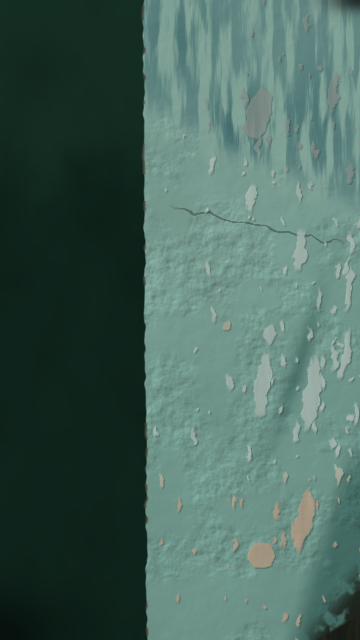
This texture is drawn by a Shadertoy shader. Its source:

```glsl
// Corner of a painted wall: a dark shaded side meets a sunlit teal side with peeling paint.
const vec3 SHADE_HIGH = vec3(.077, .172, .130);
const vec3 SHADE_LOW = vec3(.055, .138, .105);
const vec3 TEAL = vec3(.430, .580, .540);
const vec3 TEAL_LIT = vec3(.505, .635, .590);
const vec3 TEAL_WORN = vec3(.370, .515, .505);
const vec3 STAIN = vec3(.235, .400, .400);
const vec3 PLASTER = vec3(.650, .720, .690);
const vec3 PEACH = vec3(.690, .610, .520);
const vec3 GROUND = vec3(.100, .110, .085);
const float CORNER_X = .2295;     // at the foot, in canvas heights
const float CORNER_LEAN = -.006;
const float SHADOW_SLOPE = .32;
const float CHIP_ROUGHNESS = .016;
const float RELIEF = .12;
// Large bare patches: centre and half size, in canvas heights
const vec4 PATCHES[12] = vec4[12](
    vec4(.423, .479, .008, .014), vec4(.411, .400, .012, .052),
    vec4(.487, .385, .013, .055), vec4(.410, .133, .021, .020),
    vec4(.475, .185, .011, .050), vec4(.470, .608, .008, .033),
    vec4(.402, .820, .020, .042), vec4(.545, .548, .006, .034),
    vec4(.391, .692, .006, .021), vec4(.539, .447, .007, .038),
    vec4(.522, .855, .007, .032), vec4(.354, .492, .007, .009));

float hash(vec2 p) {
    vec3 q = fract(p.xyx * vec3(.1031, .1030, .0973));
    q += dot(q, q.yzx + 33.33);
    return fract((q.x + q.y) * q.z);
}
float noise(vec2 p) {
    vec2 i = floor(p), f = fract(p);
    f = f * f * (3. - 2. * f);
    return mix(mix(hash(i), hash(i + vec2(1, 0)), f.x),
               mix(hash(i + vec2(0, 1)), hash(i + 1.), f.x), f.y);
}
float fbm(vec2 p) {
    float sum = 0., amp = .53;
    for (int i = 0; i < 4; i++, amp *= .5) {
        sum += amp * noise(p);
        p = mat2(1.6, 1.2, -1.2, 1.6) * p + 17.3;
    }
    return sum;
}
float blob(vec2 p, vec2 centre, vec2 size) {
    vec2 d = (p - centre) / size;
    return exp(-dot(d, d));
}
float ellipse(vec2 d, vec2 size) {
    return (length(d / size) - 1.) * min(size.x, size.y);
}
// Distance to bare plaster: large patches, then scattered chips
float peelDistance(vec2 p) {
    vec2 w = p + CHIP_ROUGHNESS * (vec2(fbm(p * 65.), fbm(p * 50. + 40.)) - .5);
    float d = 1.;
    for (int i = 0; i < 12; i++) {
        vec2 q = w - PATCHES[i].xy;
        d = min(d, ellipse(q - vec2(.14 * q.y, 0.), PATCHES[i].zw));
    }
    float chance = mix(.07, .27, smoothstep(.26, .52, p.x)) * (1. - .8 * smoothstep(.88, .96, p.y));
    for (int k = 0; k < 3; k++) {
        vec2 cell = vec2(.034, .062) * (1. - .2 * float(k));
        vec2 g = w / cell + float(k) * 7.37, id = floor(g);
        vec2 centre = .3 + .4 * vec2(hash(id + 3.), hash(id + 5.));
        float size = hash(id + 29.);
        vec2 extent = vec2(.0015 + .003 * size, .003 + .013 * size * size);
        if (hash(id + 11.) < chance) d = min(d, ellipse((fract(g) - centre) * cell, extent));
    }
    return d;
}
vec3 shadedWall(vec2 p) {
    float mottling = fbm(p * vec2(14., 9.));
    vec3 col = mix(SHADE_LOW, SHADE_HIGH, smoothstep(.68, .80, p.y + .08 * (mottling - .5)));
    return col * (.88 + .24 * mottling) * (1. - .5 * blob(p, vec2(0.), vec2(.10, .09)));
}
vec3 paintedWall(vec2 p, float px) {
    float cloud = fbm(p * 9.), brush = fbm(p * vec2(95., 13.));
    vec3 col = mix(TEAL, TEAL_LIT, .55 * blob(p, vec2(.31, .64), vec2(.20)));
    col *= .94 + .12 * cloud;
    // Worn top, its pale lower border and the stains
    float border = p.y - .825 + .45 * (p.x - .229) + .06 * (cloud - .5);
    float top = smoothstep(-.025, .035, border);
    col = mix(col, TEAL_LIT, .65 * blob(vec2(border), vec2(-.012), vec2(.04)));
    col = mix(col, mix(TEAL_WORN, TEAL_LIT, smoothstep(.38, .68, brush)), top * .85);
    float stain = blob(p, vec2(.39, .805), vec2(.055, .045)) + .5 * blob(p, vec2(.28, .94), vec2(.06, .07))
                + .45 * blob(p, vec2(.50, .81), vec2(.05, .09));
    col = mix(col, STAIN, min(stain * (1. - smoothstep(.32, .65, brush)) * 1.15, .9));
    // Slanted shadows
    float s = p.x - SHADOW_SLOPE * p.y + .01 * (cloud - .5);
    float shadow = .30 * blob(vec2(s, p.y), vec2(.328, .43), vec2(.014, .12))
                 + .40 * smoothstep(.43, .48, s) * (1. - smoothstep(.22, .36, p.y));
    col *= 1. - shadow * vec3(1., .72, .72);
    // Raised paint and cracks
    float relief = fbm(p * 60.) - fbm((p + vec2(-.0025, .0025)) * 60.);
    float rough = smoothstep(.42, .60, fbm(p * 15. + 8.)) * (1. - top);
    col *= 1. + RELIEF * relief * (1. + 5. * rough);
    float crack = abs(p.y - .674 + .205 * (p.x - .28) - .022 * (fbm(p * 30.) - .5));
    float span = smoothstep(.26, .29, p.x) * (1. - smoothstep(.51, .55, p.x));
    col *= 1. - .28 * span * (1. - smoothstep(.0008, .0008 + px, crack));
    // Bare plaster with a shadow under the paint rim
    float warm = 1. - smoothstep(.20, .30, p.y + .12 * (cloud - .5)) + .7 * blob(p, PATCHES[11].xy, vec2(.02));
    vec3 bare = mix(PLASTER, PEACH, min(warm, 1.)) * (.93 + .14 * brush) * (1. - .22 * top);
    col *= .8 + .2 * smoothstep(-.0015, .0015, peelDistance(p + vec2(-.002, .002)));
    col = mix(bare, col, .15 + .85 * smoothstep(-px, px, peelDistance(p)));
    // Rotten foot and the ground
    float foot = p.y - 1.36 * (p.x - .469);
    float rot = (1. - smoothstep(-.06, .02, foot)) * smoothstep(.40, .58, fbm(p * 38.) - .8 * foot);
    col = mix(col, GROUND, .9 * rot);
    float ground = p.y - .7 * (p.x - .50) + .012 * (cloud - .5);
    col = mix(GROUND * (.7 + .8 * brush), col, smoothstep(-.004, .004, ground));
    return col * (1. - .65 * blob(p, vec2(.5625, 1.), vec2(.05, .018)));
}
void mainImage(out vec4 fragColor, in vec2 fragCoord) {
    vec2 p = fragCoord / iResolution.xy * vec2(.5625, 1.);
    float px = 1. / iResolution.y;
    float side = p.x - CORNER_X - CORNER_LEAN * p.y - .004 * (noise(vec2(p.y * 90., 2.)) - .5);
    vec3 col = mix(shadedWall(p), paintedWall(p, px), smoothstep(-px, px, side));
    float wear = smoothstep(.50, .68, noise(vec2(p.y * 75., 6.)));
    col = mix(col, mix(GROUND, PEACH, .3), .7 * wear * (1. - smoothstep(.0005, .002 + px, abs(side))));
    fragColor = vec4(col, 1.);
}
```
